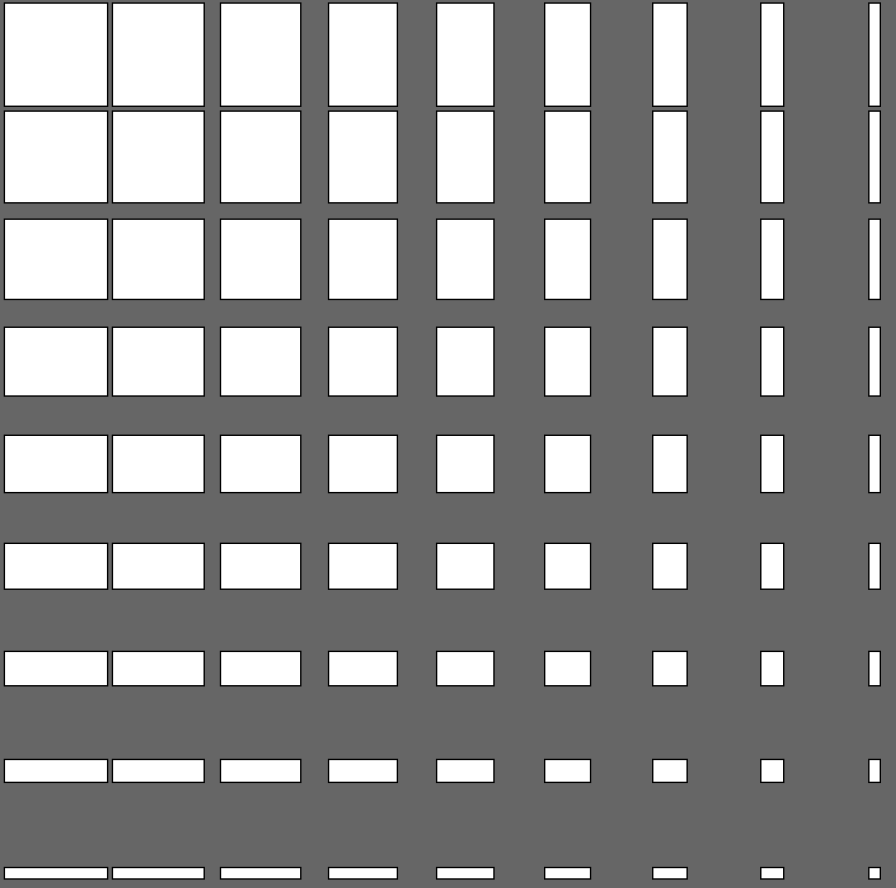
Give the GLSL for this pattern, as a WebGL 1 fragment shader.

```glsl
precision highp float;
// A 9 x 9 grid of outlined white boxes on grey, evenly pitched from the
// top left corner. Box width shrinks by column and height by row, in equal
// steps. Each box is an exact pixel-coverage rectangle inside another.

uniform vec2 u_resolution;

// Lengths are fractions of the canvas width
#define COUNT 9.0
#define PITCH 0.1206
#define SIZE_STEP 0.0128
#define LINE_WIDTH 0.00155
#define MARGIN vec2(0.0049, 0.0034)
#define GREY vec3(0.4)
#define WHITE vec3(1.0)
#define BLACK vec3(0.0)

// Share of a pixel centred at p that lies inside the box lo..hi
float boxCoverage(vec2 p, vec2 lo, vec2 hi, float pixel) {
  vec2 overlap = min(p + 0.5 * pixel, hi) - max(p - 0.5 * pixel, lo);
  vec2 share = clamp(overlap / pixel, 0.0, 1.0);
  return share.x * share.y;
}

void main() {
  float pixel = 1.0 / u_resolution.x;
  vec2 fromTop = vec2(gl_FragCoord.x, u_resolution.y - gl_FragCoord.y);
  vec2 p = fromTop * pixel - MARGIN;

  // Find the cell, with its border inside the narrowest gap
  float halfGap = 0.5 * (PITCH - COUNT * SIZE_STEP);
  vec2 cell = clamp(floor((p + halfGap) / PITCH), 0.0, COUNT - 1.0);
  vec2 local = p - cell * PITCH;
  vec2 size = (COUNT - cell) * SIZE_STEP;

  // Dark outline centred on the edge, white fill within it
  vec2 halfLine = vec2(0.5 * LINE_WIDTH);
  float outer = boxCoverage(local, -halfLine, size + halfLine, pixel);
  float inner = boxCoverage(local, halfLine, size - halfLine, pixel);

  vec3 color = GREY * (1.0 - outer) + BLACK * (outer - inner) + WHITE * inner;
  gl_FragColor = vec4(color, 1.0);
}
```
